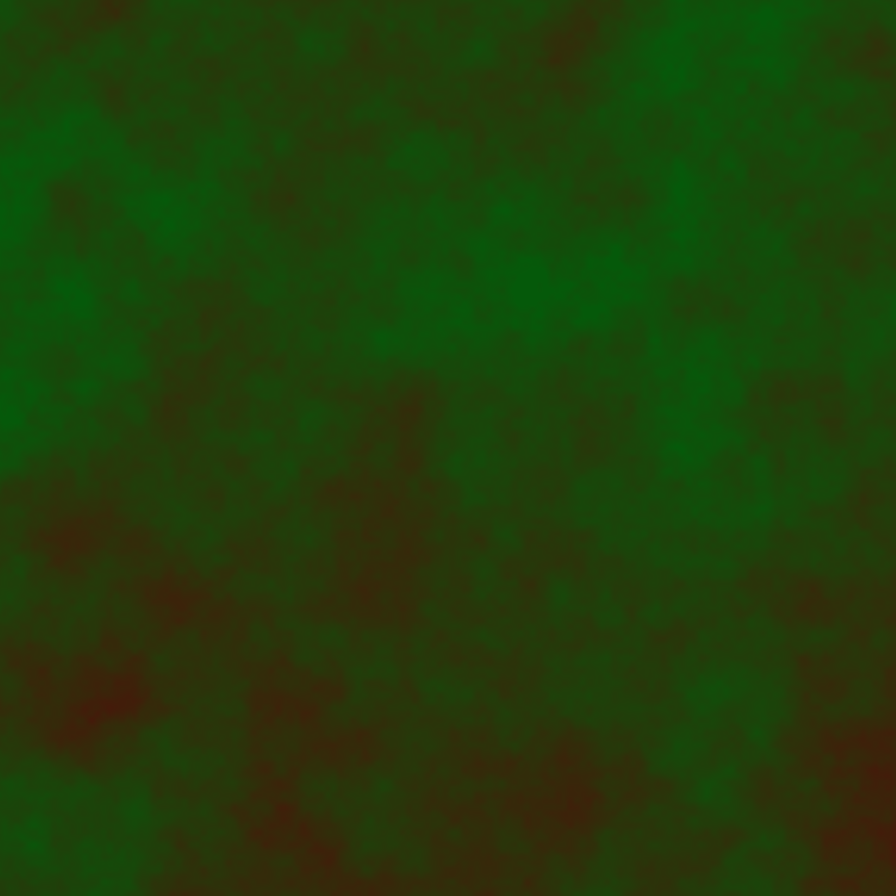
This texture is drawn by a three.js fragment shader. Its source:

```glsl
// Mossy ground: grainy cloudy patches of deep green and dark russet.
// Layered value noise, plus a gentle drift to russet in the lower half,
// picks a place on a straight blend between the two colours.

varying vec2 vUv;

const vec3 MOSS_GREEN = vec3(0.02, 0.35, 0.04);
const vec3 RUSSET = vec3(0.30, 0.07, 0.04);

const int OCTAVES = 6;
const float PATCH_FREQUENCY = 4.5;  // largest noise cells across the canvas
const float GAIN = 0.69;            // strength of each finer layer
const float CONTRAST = 1.38;
const float MEAN_RUSSET = 0.41;     // average share of russet in the blend
const float DRIFT = 0.20;           // extra russet towards the bottom
const float DRIFT_LOW = 0.32;       // heights between which the drift fades
const float DRIFT_HIGH = 0.62;
const vec2 LAYER_OFFSET = vec2(17.37, 9.71);

// Sine-free hash of a lattice point to 0..1
float hash(vec2 p) {
  vec3 q = fract(p.xyx * 0.1031);
  q += dot(q, q.yzx + 33.33);
  return fract((q.x + q.y) * q.z);
}

// Smoothly interpolated lattice noise
float valueNoise(vec2 p) {
  vec2 cell = floor(p);
  vec2 f = fract(p);
  vec2 s = f * f * (3.0 - 2.0 * f);
  float low = mix(hash(cell), hash(cell + vec2(1.0, 0.0)), s.x);
  float high = mix(hash(cell + vec2(0.0, 1.0)), hash(cell + vec2(1.0)), s.x);
  return mix(low, high, s.y);
}

// Sum of octaves, normalised to 0..1
float layeredNoise(vec2 p) {
  float sum = 0.0;
  float total = 0.0;
  float amplitude = 1.0;
  for (int i = 0; i < OCTAVES; i++) {
    sum += amplitude * valueNoise(p);
    total += amplitude;
    amplitude *= GAIN;
    p = p * 2.0 + LAYER_OFFSET;
  }
  return sum / total;
}

void main() {
  float clouds = layeredNoise(vUv * PATCH_FREQUENCY + LAYER_OFFSET) - 0.5;

  // Lower part leans to russet, upper part to green
  float lowness = 1.0 - smoothstep(DRIFT_LOW, DRIFT_HIGH, vUv.y);
  float lean = lowness - 0.5 * (DRIFT_LOW + DRIFT_HIGH);

  float russet = MEAN_RUSSET + CONTRAST * clouds + DRIFT * lean;
  gl_FragColor = vec4(mix(MOSS_GREEN, RUSSET, clamp(russet, 0.0, 1.0)), 1.0);
}
```
